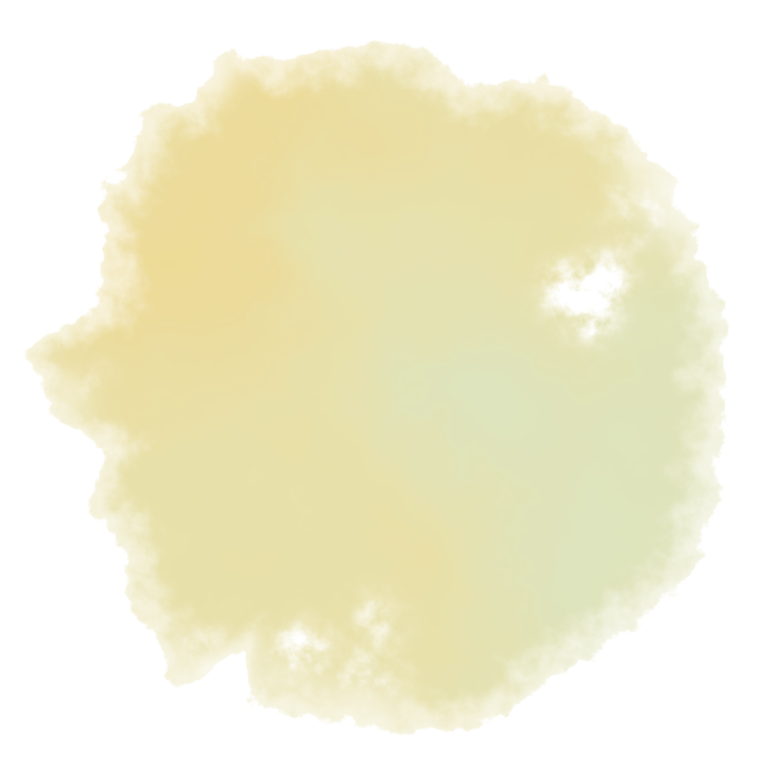
Reproduce this background procedurally as a WebGL 2 fragment shader.

```glsl
#version 300 es
precision highp float;
// A pale watercolour stain on white paper. An angular outline of soft lobes is
// roughened by gradient noise; broad pools of pigment shift the wash from amber
// to sage, while thin pools wear cloudy holes into it.
uniform vec2 u_resolution;
out vec4 fragColor;

const float PI = 3.14159265;
const int POOLS = 11;
const int LOBES = 12;

const vec3 PAPER = vec3(1.0);
const vec3 AMBER = vec3(0.93, 0.855, 0.59);
const vec3 STRAW = vec3(0.91, 0.88, 0.67);
const vec3 SAGE = vec3(0.868, 0.894, 0.745);

// Outline lobes: angle, angular width, change of radius
const vec3 OUTLINE[LOBES] = vec3[](
  vec3(0.78, 0.40, 0.010), vec3(1.29, 0.14, -0.038), vec3(2.03, 0.09, 0.032),
  vec3(2.28, 0.06, 0.024), vec3(2.83, 0.22, -0.060), vec3(3.05, 0.08, 0.040),
  vec3(3.38, 0.12, -0.070), vec3(3.68, 0.15, -0.050), vec3(4.10, 0.07, 0.032),
  vec3(4.22, 0.06, -0.050), vec3(4.97, 0.15, 0.020), vec3(5.73, 0.25, 0.020));

// Pools: centre, radius, strength. Negative tint is amber, positive is sage.
const vec4 TINT[POOLS] = vec4[](
  vec4(0.35, 0.85, 0.15, -0.75), vec4(0.18, 0.65, 0.17, -0.80),
  vec4(0.32, 0.63, 0.09, -0.35), vec4(0.82, 0.36, 0.20, 0.90),
  vec4(0.61, 0.47, 0.10, 0.75), vec4(0.41, 0.70, 0.07, 0.55),
  vec4(0.73, 0.16, 0.13, 0.50), vec4(0.90, 0.60, 0.12, 0.50),
  vec4(0.56, 0.63, 0.10, 0.35), vec4(0.72, 0.83, 0.16, -0.25),
  vec4(0.54, 0.27, 0.10, -0.25));
const vec4 THIN[POOLS] = vec4[](
  vec4(0.770, 0.605, 0.045, 1.25), vec4(0.720, 0.625, 0.030, 0.60),
  vec4(0.790, 0.645, 0.030, 0.65), vec4(0.845, 0.735, 0.060, 0.60),
  vec4(0.890, 0.508, 0.014, 0.60), vec4(0.380, 0.150, 0.040, 0.85),
  vec4(0.265, 0.150, 0.040, 0.60), vec4(0.490, 0.200, 0.040, 0.50),
  vec4(0.480, 0.110, 0.060, 0.55), vec4(0.280, 0.900, 0.040, 0.40),
  vec4(0.110, 0.500, 0.035, 0.45));

vec2 hashGradient(vec2 cell) {
  vec3 h = fract(cell.xyx * vec3(0.1031, 0.1030, 0.0973));
  h += dot(h, h.yzx + 33.33);
  float angle = 2.0 * PI * fract((h.x + h.y) * h.z);
  return vec2(cos(angle), sin(angle));
}

float gradientNoise(vec2 p) {
  vec2 i = floor(p), f = p - i;
  vec2 u = f * f * f * (f * (f * 6.0 - 15.0) + 10.0);
  vec2 e = vec2(1.0, 0.0);
  float low = mix(dot(hashGradient(i), f), dot(hashGradient(i + e), f - e), u.x);
  float high = mix(dot(hashGradient(i + e.yx), f - e.yx),
                   dot(hashGradient(i + e.xx), f - e.xx), u.x);
  return mix(low, high, u.y);
}

float fbm(vec2 p) {
  float sum = 0.0, gain = 1.0;
  for (int i = 0; i < 5; i++) {
    sum += gain * gradientNoise(p);
    p = mat2(1.6, 1.2, -1.2, 1.6) * p + 7.3;
    gain *= 0.55;
  }
  return sum;
}

float outlineRadius(float angle, float base) {
  float radius = base;
  for (int i = 0; i < LOBES; i++) {
    float turn = mod(angle - OUTLINE[i].x + PI, 2.0 * PI) - PI;
    turn /= OUTLINE[i].y;
    radius += OUTLINE[i].z * exp(-turn * turn);
  }
  return radius;
}

float sumPools(vec2 p, vec4 pools[POOLS]) {
  float sum = 0.0;
  for (int i = 0; i < POOLS; i++) {
    vec2 d = (p - pools[i].xy) / pools[i].z;
    sum += pools[i].w * exp(-dot(d, d));
  }
  return sum;
}

void main() {
  vec2 p = gl_FragCoord.xy / u_resolution;
  float cloud = fbm(p * 9.0);
  float grain = fbm(p * 32.0 + 19.0);

  // Ragged outline and the depth inside it
  vec2 d = p - 0.5;
  float depth = outlineRadius(atan(d.y, d.x), 0.449) - length(d);
  depth += 0.014 * cloud + 0.013 * grain;
  float inside = smoothstep(0.0, 0.007, depth);

  // Pigment thins near the rim and in worn patches
  float rim = smoothstep(0.0, 0.07, depth + 0.014 * grain);
  float wear = sumPools(p + 0.012 * cloud, THIN) * (0.75 + 0.85 * grain);
  float opacity = inside * mix(0.38, 1.0, rim) * (1.0 - smoothstep(0.0, 1.0, wear));

  // Wash colour with a slight cloudy drift
  vec2 drift = 0.035 * vec2(cloud, fbm(p * 7.0 + 41.0));
  float tint = clamp(sumPools(p + drift, TINT) + 0.15 * cloud, -1.0, 1.0);
  vec3 wash = tint < 0.0 ? mix(STRAW, AMBER, -tint) : mix(STRAW, SAGE, tint);

  fragColor = vec4(mix(PAPER, wash, opacity), 1.0);
}
```
